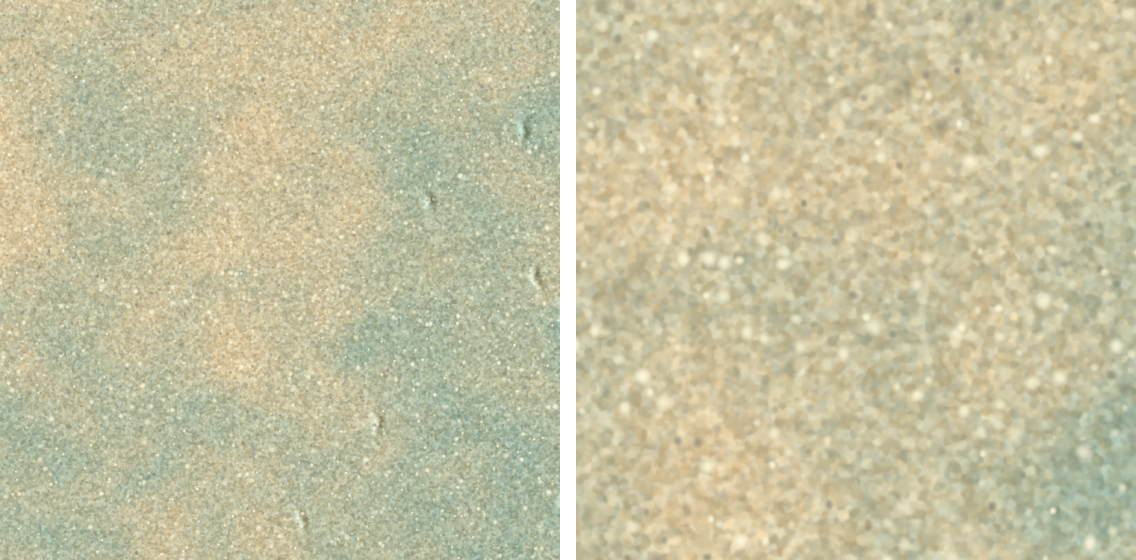
Left: the whole. Right: its middle third, enlarged.
Write a WebGL 1 fragment shader that draws this texture.

```glsl
precision highp float;
// Damp beach sand: fine grain, pale glints, cool wet patches and a few small ridges.

uniform vec2 u_resolution;

#define WARM_SAND vec3(0.825, 0.770, 0.625)
#define COOL_SAND vec3(0.630, 0.705, 0.620)
#define GLINT_COLOR vec3(0.99, 0.97, 0.85)
#define PIT_COLOR vec3(0.50, 0.50, 0.44)
#define PATCH_CELLS 5.0
#define GRAIN_CELLS 190.0
#define GRAIN_CONTRAST 0.20
#define GRAIN_TINT 0.035
#define SPECK_CELLS 82.0
#define GLINT_SHARE 0.20
#define PIT_SHARE 0.10
#define RIDGE_CELLS 7.0

vec3 hash3(vec2 cell) {
  vec3 h = fract(cell.xyx * vec3(0.1031, 0.1030, 0.0973));
  h += dot(h, h.yxz + 33.33);
  return fract((h.xxy + h.yzz) * h.zyx);
}

// Cellular noise: random values of scattered points, blended by distance.
vec3 softCells(vec2 p, float sharpness) {
  vec2 base = floor(p);
  vec3 sum = vec3(0.0);
  float total = 0.0;
  for (int j = -1; j <= 1; j++) {
    for (int i = -1; i <= 1; i++) {
      vec2 cell = base + vec2(float(i), float(j));
      vec2 away = cell + hash3(cell + 11.0).xy - p;
      float weight = exp(-sharpness * dot(away, away));
      sum += weight * hash3(cell + 47.0);
      total += weight;
    }
  }
  return sum / total - 0.5;
}

// How wet and cool the sand is, growing towards the lower right.
float wetness(vec2 p) {
  vec2 warped = p + 0.025 * sin(p.yx * 17.0 + vec2(1.0, 4.0));
  float broad = softCells(warped * PATCH_CELLS * vec2(0.9, 1.1), 3.0).x;
  float middle = softCells(warped * PATCH_CELLS * vec2(2.0, 2.7) + 20.0, 3.0).y;
  float small = softCells(warped * PATCH_CELLS * 5.0 + 60.0, 3.0).z;
  float slope = 0.28 * (p.x - 0.5) - 0.45 * (p.y - 0.5);
  return clamp(0.43 + slope + 0.75 * broad + 0.65 * middle + 0.40 * small, -0.1, 1.15);
}

// Coverage of bright glints (x) and dark pits (y).
vec2 specks(vec2 p) {
  vec2 grid = p * SPECK_CELLS;
  vec2 base = floor(grid);
  vec2 cover = vec2(0.0);
  for (int j = -1; j <= 1; j++) {
    for (int i = -1; i <= 1; i++) {
      vec2 cell = base + vec2(float(i), float(j));
      vec3 place = hash3(cell + 131.0);
      vec3 kind = hash3(cell + 277.0);
      vec2 away = grid - cell - place.xy;
      away.x *= mix(0.8, 1.3, place.z);
      float radius = mix(0.27, 0.60, kind.y * kind.y);
      float disc = 1.0 - smoothstep(0.1 * radius, radius, length(away));
      disc *= mix(0.4, 1.0, kind.z);
      float glint = step(kind.x, GLINT_SHARE);
      float pit = step(1.0 - PIT_SHARE, kind.x);
      cover = max(cover, disc * vec2(glint, pit));
    }
  }
  return cover;
}

// Sparse short ridges, lit on one side and shaded on the other.
float ridges(vec2 p) {
  vec2 base = floor(p * RIDGE_CELLS);
  float relief = 0.0;
  for (int j = -1; j <= 1; j++) {
    for (int i = -1; i <= 1; i++) {
      vec2 cell = base + vec2(float(i), float(j));
      vec3 place = hash3(cell + 401.0);
      vec3 kind = hash3(cell + 523.0);
      vec2 away = p - (cell + place.xy) / RIDGE_CELLS;
      float angle = mix(-0.2, 0.7, place.z);
      float c = cos(angle), s = sin(angle);
      vec2 q = vec2(c * away.x + s * away.y, c * away.y - s * away.x);
      q.x += 0.002 * sin(q.y * 160.0 + kind.y * 6.0);
      q /= vec2(0.008, mix(0.014, 0.026, kind.z));
      float present = step(kind.x, 0.03 + 0.24 * cell.x / RIDGE_CELLS);
      relief += present * q.x * exp(-dot(q, q));
    }
  }
  return relief;
}

void main() {
  vec2 p = gl_FragCoord.xy / u_resolution.y;

  // Patches of dry and wet sand.
  vec3 color = mix(WARM_SAND, COOL_SAND, wetness(p));

  // Grain in two sizes, with a slight tint per grain.
  vec3 grain = softCells(p * GRAIN_CELLS, 5.0);
  vec3 fine = softCells(p * GRAIN_CELLS * 1.6 + 90.0, 5.0);
  color += GRAIN_CONTRAST * (0.75 * grain.x + 0.55 * fine.x);
  color += GRAIN_TINT * (grain.y + fine.y) * vec3(1.0, 0.0, -1.0);

  // Ridges, then loose specks on top.
  color -= 0.45 * ridges(p) * vec3(0.85, 1.0, 1.05);
  vec2 cover = specks(p);
  color = mix(color, PIT_COLOR, 0.65 * cover.y);
  color = mix(color, GLINT_COLOR, 0.95 * cover.x);

  gl_FragColor = vec4(clamp(color, 0.0, 1.0), 1.0);
}
```
